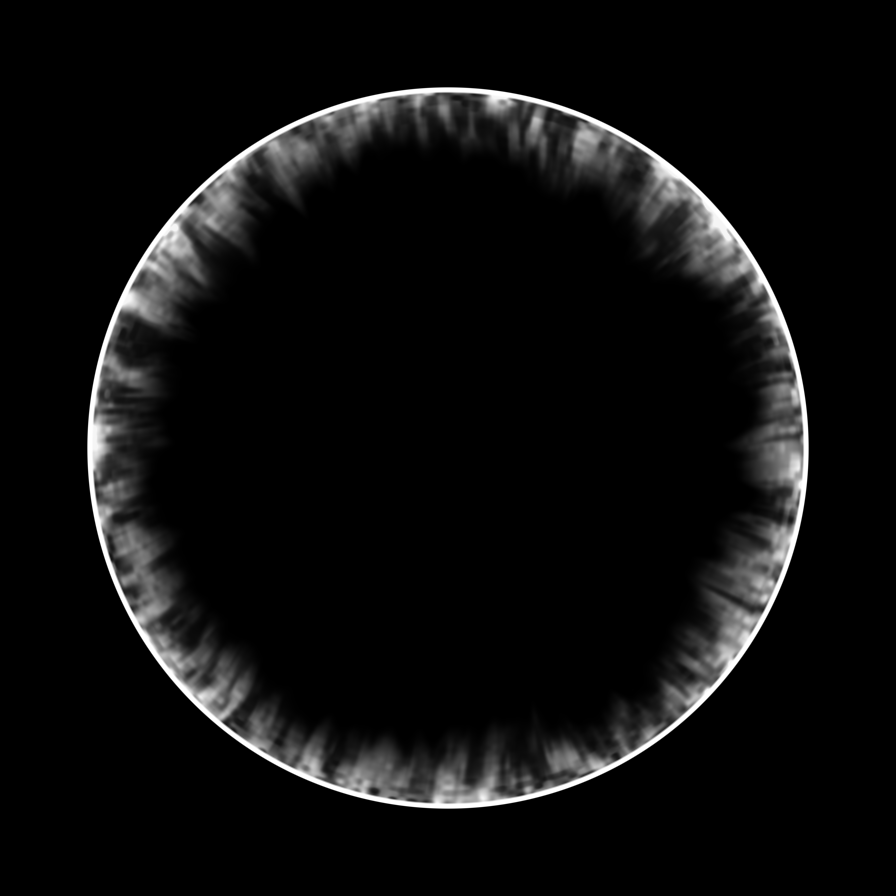
A Shadertoy shader for this background:

```glsl
// A thin white ring on black, with pale wisps growing inward from its rim.
// Wisps are periodic value noise in polar coordinates, stretched along the
// radius, bent by a slow warp and faded out at a ragged length.

const float TAU = 6.2831853;
const float RADIUS = 0.4025;

float hash(vec2 p) {
    vec3 q = fract(vec3(p.xyx) * 0.1031);
    q += dot(q, q.yzx + 33.33);
    return fract((q.x + q.y) * q.z);
}

// Value noise over (turns, depth); it repeats after one whole turn.
float ringNoise(float turns, float depth, float cells, float seed) {
    vec2 p = vec2(turns * cells, depth);
    vec2 cell = floor(p);
    vec2 f = fract(p);
    f = f * f * (3.0 - 2.0 * f);
    float x0 = mod(cell.x, cells);
    float x1 = mod(cell.x + 1.0, cells);
    float y = cell.y + seed;
    return mix(mix(hash(vec2(x0, y)), hash(vec2(x1, y)), f.x),
               mix(hash(vec2(x0, y + 1.0)), hash(vec2(x1, y + 1.0)), f.x), f.y);
}

// Soft bump around one direction, measured in turns.
float plume(float turns, float centre, float width) {
    float offset = (fract(turns - centre + 0.5) - 0.5) / width;
    return exp(-offset * offset);
}

void mainImage(out vec4 fragColor, in vec2 fragCoord) {
    float size = min(iResolution.x, iResolution.y);
    vec2 p = (fragCoord - 0.5 * iResolution.xy) / size;
    float radius = length(p);
    float depth = RADIUS - radius;
    float inward = max(depth, 0.0);
    float turns = atan(p.y, p.x) / TAU;

    // Bend the strands as they leave the rim
    float bend = ringNoise(turns, inward * 12.0, 22.0, 11.0) - 0.5;
    float strand = turns + bend * inward * 0.17;

    // Fine radial streaks in three octaves
    float streak = 0.42 * ringNoise(strand, inward * 22.0, 88.0, 31.0)
                 + 0.36 * ringNoise(strand, inward * 32.0, 183.0, 57.0)
                 + 0.22 * ringNoise(strand, inward * 45.0, 360.0, 83.0);
    streak = smoothstep(0.26, 0.78, streak);

    // Larger tufts at the upper sides, left and lower corners
    float tuft = 1.0 * plume(turns, 0.119, 0.021)
               + 0.6 * plume(turns, 0.395, 0.026)
               + 0.7 * plume(turns, 0.497, 0.007)
               + 0.5 * plume(turns, 0.630, 0.020)
               + 0.4 * plume(turns, 0.900, 0.025);

    // Ragged strand length and tapering tips
    float reach = 0.052 + 0.036 * ringNoise(strand, 0.0, 34.0, 101.0)
                + 0.030 * ringNoise(strand, 0.0, 130.0, 137.0)
                + 0.030 * tuft;
    float taper = 1.0 - smoothstep(0.08, 1.0, inward / reach);
    float wisps = (0.10 + 0.66 * streak) * taper;
    wisps += 0.20 * tuft * (0.4 + 0.6 * streak) * taper;

    // Speckled glow hugging the inside of the rim
    float speckle = ringNoise(turns, inward * 170.0, 240.0, 171.0);
    float glow = smoothstep(0.15, 0.85, speckle) * exp(-inward / 0.011);
    float shade = wisps * (0.75 + 0.25 * speckle) + 0.62 * glow;

    // Clip to the disc and lay the white ring over it
    float edge = 0.8 / size;
    float disc = smoothstep(-edge, edge, depth);
    float ring = 1.0 - smoothstep(0.0052 - edge, 0.0062 + edge, depth);
    shade = mix(min(shade, 0.96), 1.0, ring) * disc;
    fragColor = vec4(vec3(shade), 1.0);
}
```
